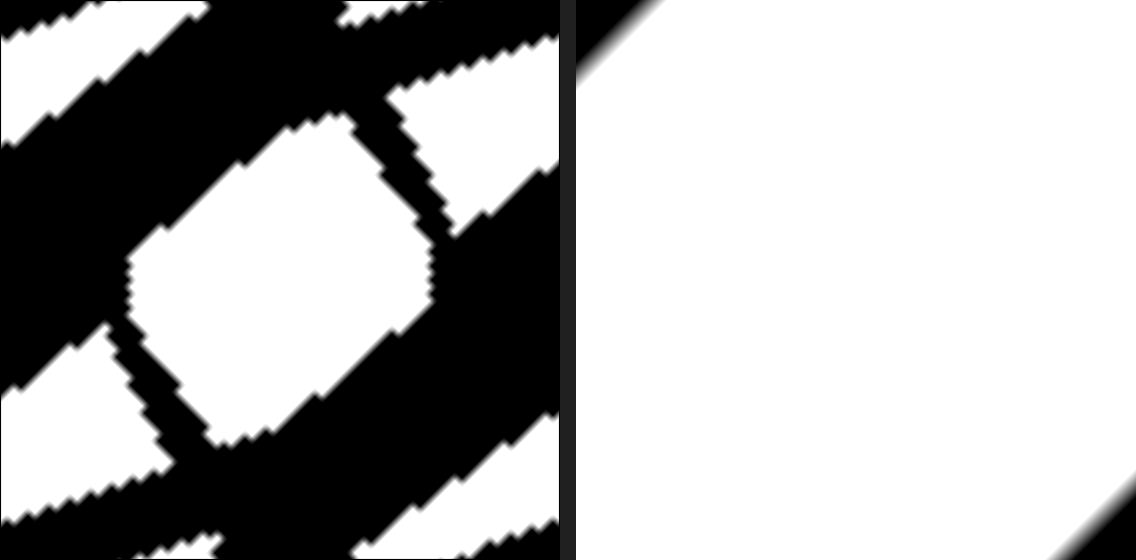
Left, the full canvas; right, a detail of the centre.
Give the GLSL for this pattern, as a three.js fragment shader.

```glsl
varying vec2 vUv;

const float GRID = 40.0;     // diamonds across the canvas
const float RAMP = 0.7;      // soft part of each diamond step
const float FRAME = 0.002;   // dark rim of the canvas

const vec3 INK = vec3(0.0);
const vec3 PAPER = vec3(1.0);

// Signed distance to a half plane, negative inside
float halfPlane(vec2 p, vec2 normal, float offset) {
  return dot(p, normal) - offset;
}

// Signed distance to a band centred on the origin
float slab(vec2 p, vec2 normal, float halfWidth) {
  return abs(dot(p, normal)) - halfWidth;
}

// Large stone in the middle
float centreStone(vec2 p) {
  float sides = max(slab(p, vec2(0.825, 0.565), 0.260),
                    slab(p, vec2(-0.630, 0.777), 0.203));
  float caps = max(slab(p, vec2(-0.280, 0.960), 0.253),
                   slab(p, vec2(1.0, 0.0), 0.268));
  return max(sides, caps);
}

// Stone cut by the right side
float sideStone(vec2 p) {
  float d = halfPlane(p, vec2(-0.338, 0.941), 0.246);
  d = max(d, halfPlane(p, vec2(-0.905, -0.426), -0.319));
  return max(d, halfPlane(p, vec2(0.600, -0.800), 0.127));
}

// Long wedge across the upper left corner
float cornerWedge(vec2 p) {
  float d = halfPlane(p, vec2(-0.344, 0.939), 0.574);
  d = max(d, halfPlane(p, vec2(0.570, -0.821), -0.473));
  return max(d, halfPlane(p, vec2(1.0, 0.0), -0.129));
}

// Small sliver at the top
float topSliver(vec2 p) {
  float d = halfPlane(p, vec2(0.316, -0.949), -0.395);
  return max(d, halfPlane(p, vec2(-0.950, 0.300), 0.035));
}

float outerStones(vec2 p) {
  return min(sideStone(p), min(cornerWedge(p), topSliver(p)));
}

// One diamond is either fully lit or dark
float diamondValue(vec2 cell) {
  vec2 p = 0.5 * vec2(cell.x + cell.y, cell.x - cell.y) / GRID;
  float outer = min(outerStones(p), outerStones(-p));
  return step(min(centreStone(p), outer), 0.0);
}

// Blend neighbouring diamonds with a linear ramp
float diamondMosaic(vec2 p, float ramp) {
  vec2 q = vec2(p.x + p.y, p.x - p.y) * GRID;
  vec2 cell = floor(q);
  vec2 w = clamp((fract(q) - 0.5) / ramp + 0.5, 0.0, 1.0);
  float near = mix(diamondValue(cell),
                   diamondValue(cell + vec2(1.0, 0.0)), w.x);
  float far = mix(diamondValue(cell + vec2(0.0, 1.0)),
                  diamondValue(cell + vec2(1.0, 1.0)), w.x);
  return mix(near, far, w.y);
}

float frameMask(vec2 uv, float width) {
  vec2 edge = min(uv, 1.0 - uv);
  return smoothstep(0.5 * width, 1.5 * width, min(edge.x, edge.y));
}

void main() {
  float light = diamondMosaic(vUv - 0.5, RAMP) * frameMask(vUv, FRAME);
  gl_FragColor = vec4(mix(INK, PAPER, light), 1.0);
}
```
